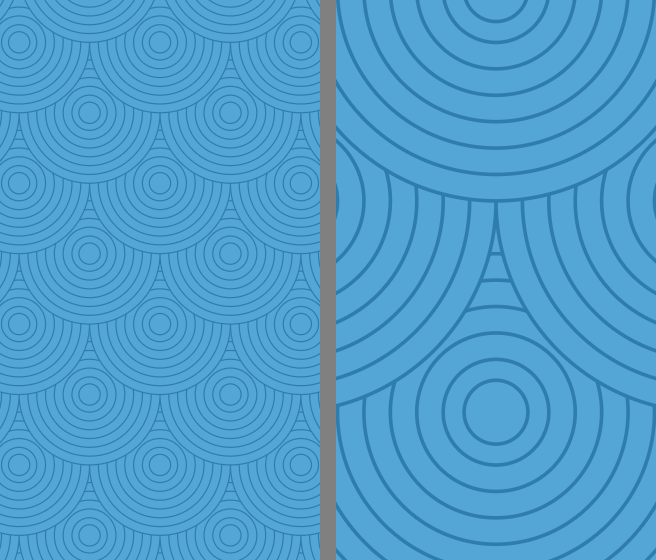
Left: the whole. Right: its middle third, enlarged.
Write a WebGL 2 fragment shader that draws this pattern.

```glsl
#version 300 es
precision highp float;

uniform vec2 u_resolution;
out vec4 outColor;

// Lengths in canvas widths
const float DISC_RADIUS = 0.2201;
const vec2 ANCHOR = vec2(0.5, 1.6177);   // centre of one disc

// Lengths in disc radii
const float RING_COUNT = 8.0;
const float INNER_RING = 0.151;
const float LINE_WIDTH = 0.0172;

const vec3 FILL_COLOR = vec3(0.33, 0.65, 0.84);
const vec3 LINE_COLOR = vec3(0.18, 0.49, 0.68);

// Distance to the nearest ring line; the innermost ring is off the even steps
float ringDistance(float d) {
  float ring = clamp(round(d * RING_COUNT), 2.0, RING_COUNT) / RING_COUNT;
  return min(abs(d - ring), abs(d - INNER_RING));
}

// Centre of the disc nearest to p in a row; odd rows shift by one radius
vec2 discCenter(vec2 p, float row) {
  float shift = mod(row, 2.0);
  return vec2(2.0 * round((p.x - shift) * 0.5) + shift, row);
}

void main() {
  vec2 p = (gl_FragCoord.xy / u_resolution.x - ANCHOR) / DISC_RADIUS;
  float pixel = 1.0 / (u_resolution.x * DISC_RADIUS);
  float halfLine = 0.5 * LINE_WIDTH;
  vec3 color = FILL_COLOR;

  // Paint rows upward, so each higher row overlaps the one below
  float baseRow = floor(p.y);
  for (int i = -1; i <= 2; i++) {
    float d = distance(p, discCenter(p, baseRow + float(i)));
    float line = clamp((halfLine - ringDistance(d)) / pixel + 0.5, 0.0, 1.0);
    float cover = clamp((1.0 + halfLine - d) / pixel + 0.5, 0.0, 1.0);
    vec3 disc = mix(FILL_COLOR, LINE_COLOR, d < 1.0 ? line : 1.0);
    color = mix(color, disc, cover);
  }

  outColor = vec4(color, 1.0);
}
```
